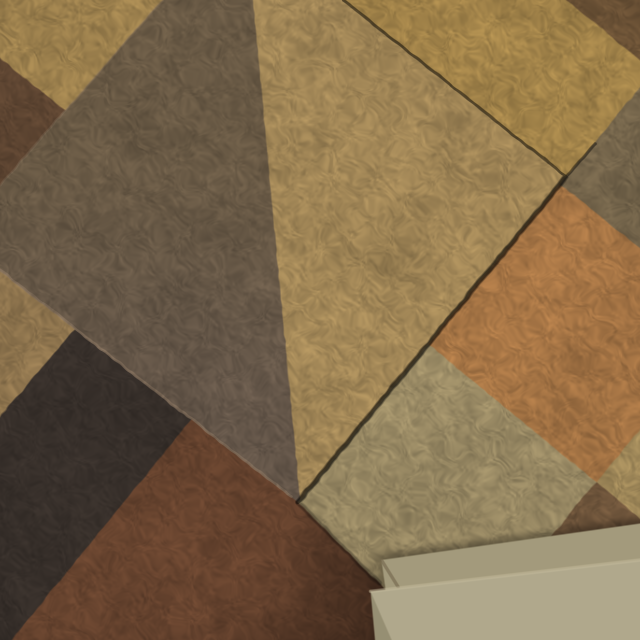
This texture is drawn by a three.js fragment shader. Its source:

```glsl
// Slanted carpet tiles in tan, grey, rust and orange, with a pale box edge at the lower right.
#define EDGE 0.0018
#define WOBBLE 0.0022
#define GRAIN 0.17
#define MOTTLE 0.08
#define SEAM_DARK 0.62
#define TAN vec3(0.625, 0.52, 0.335)
#define GREY vec3(0.405, 0.345, 0.265)
#define RUST vec3(0.40, 0.262, 0.18)
#define CREAM vec3(0.69, 0.66, 0.55)

varying vec2 vUv;

float hash(vec2 p) {
  return fract(sin(dot(p, vec2(127.1, 311.7))) * 43758.5453);
}

float noise(vec2 p) {
  vec2 i = floor(p), f = fract(p);
  f = f * f * (3.0 - 2.0 * f);
  return mix(mix(hash(i), hash(i + vec2(1.0, 0.0)), f.x),
             mix(hash(i + vec2(0.0, 1.0)), hash(i + vec2(1.0, 1.0)), f.x), f.y);
}

// Signed distance to the line a-b, positive on the left of its direction
float side(vec2 p, vec2 a, vec2 b) {
  vec2 d = normalize(b - a), q = p - a;
  return d.x * q.y - d.y * q.x;
}

float cover(float d) {
  return smoothstep(-EDGE, EDGE, d);
}

float leftOf(vec2 p, vec2 a, vec2 b) {
  return cover(side(p, a, b));
}

// Soft stroke along the segment a-b
float stroke(vec2 p, vec2 a, vec2 b, float width) {
  vec2 q = p - a, d = b - a;
  float dist = length(q - d * clamp(dot(q, d) / dot(d, d), 0.0, 1.0));
  return 1.0 - smoothstep(width * 0.3, width, dist);
}

// Short curly fibres whose direction drifts over the carpet
float fibres(vec2 p) {
  vec2 bend = vec2(noise(p * 45.0), noise(p * 45.0 + 19.0)) * 0.02;
  vec2 q = p + bend;
  float slanted = noise(vec2(q.x + q.y, (q.y - q.x) * 0.5) * 125.0);
  return 0.6 * slanted + 0.4 * noise(q * 210.0 + 7.0) - 0.5;
}

vec3 carpet(vec2 p) {
  vec2 rightCorner = vec2(0.885, 0.724), lowCorner = vec2(0.465, 0.215);

  // Large central tile split by a steep diagonal
  vec3 greyHalf = mix(vec3(0.39, 0.335, 0.285), GREY, smoothstep(0.3, 0.8, p.y));
  vec3 col = mix(greyHalf, TAN, leftOf(p, vec2(0.469, 0.219), vec2(0.395, 1.0)) < 0.0 ? 0.0
    : leftOf(p, vec2(0.395, 1.0), vec2(0.469, 0.219)));

  // Upper left neighbours
  vec3 upperLeft = mix(vec3(0.61, 0.50, 0.30), vec3(0.36, 0.265, 0.19),
    leftOf(p, vec2(0.098, 0.831), vec2(0.0, 0.909)));
  col = mix(col, upperLeft, leftOf(p, vec2(0.0, 0.711), vec2(0.254, 1.0)));

  // Upper right neighbours
  vec3 upperRight = mix(vec3(0.63, 0.51, 0.285), vec3(0.42, 0.32, 0.21),
    leftOf(p, vec2(0.885, 1.0), vec2(1.0, 0.906)));
  col = mix(col, upperRight, leftOf(p, vec2(0.536, 1.0), rightCorner));

  // Checkered tiles on the right
  float row = leftOf(p, vec2(0.931, 0.247), vec2(0.680, 0.453));
  float column = leftOf(p, vec2(1.0, 0.329), vec2(0.870, 0.173));
  vec3 checks = mix(mix(vec3(0.64, 0.45, 0.265), vec3(0.59, 0.53, 0.385), row),
                    mix(vec3(0.61, 0.52, 0.34), vec3(0.43, 0.33, 0.23), row), column);
  checks = mix(vec3(0.45, 0.39, 0.29), checks, leftOf(p, vec2(1.0, 0.612), vec2(0.898, 0.694)));
  col = mix(col, checks, leftOf(p, rightCorner, lowCorner));

  // Lower left stripes
  vec3 rust = mix(RUST, RUST * 0.68, smoothstep(0.28, 0.58, p.x - p.y * 0.6));
  vec3 stripes = mix(vec3(0.55, 0.45, 0.30), vec3(0.215, 0.185, 0.165),
    leftOf(p, vec2(0.111, 0.479), vec2(0.0, 0.349)));
  stripes = mix(stripes, rust, leftOf(p, vec2(0.286, 0.329), vec2(0.026, 0.01)));
  float below = min(side(p, lowCorner, vec2(0.0, 0.577)), side(p, vec2(0.592, 0.089), lowCorner));
  col = mix(col, stripes, cover(below));

  // Seams between tiles
  float dark = 0.8 * stroke(p, vec2(0.536, 1.0), rightCorner, 0.0035);
  dark = max(dark, stroke(p, rightCorner, lowCorner, 0.0058));
  dark = max(dark, 0.7 * stroke(p, rightCorner, vec2(0.93, 0.776), 0.004));
  dark = max(dark, 0.5 * stroke(p, lowCorner, vec2(0.592, 0.089), 0.006));
  col *= 1.0 - SEAM_DARK * dark;
  float light = stroke(p, vec2(0.0, 0.578), vec2(0.455, 0.224), 0.0032);
  light = max(light, 0.45 * stroke(p, vec2(0.0, 0.711), vec2(0.254, 1.0), 0.003));
  return mix(col, vec3(0.53, 0.45, 0.37), 0.6 * light);
}

// Pale box: a back strip, a front panel and a narrow side face
vec3 addBox(vec3 col, vec2 p) {
  vec2 tip = vec2(0.579, 0.076), back = vec2(0.596, 0.125), rimEnd = vec2(1.0, 0.125);
  float top = side(p, vec2(1.0, 0.182), back);
  float strip = cover(min(top, side(p, back, vec2(0.602, 0.082))));
  float front = cover(min(side(p, rimEnd, tip), side(p, tip, vec2(0.586, 0.0))));
  col *= 1.0 - 0.3 * smoothstep(-0.018, 0.0, top) * smoothstep(0.57, 0.61, p.x);
  col = mix(col, vec3(0.64, 0.605, 0.485), strip);
  col = mix(col, vec3(0.44, 0.39, 0.29), 0.6 * stroke(p, back, vec2(0.622, 0.083), 0.004));
  vec3 panel = mix(vec3(0.59, 0.56, 0.45), CREAM, leftOf(p, tip, vec2(0.612, 0.0)));
  col = mix(col, panel, front);
  return mix(col, vec3(0.77, 0.73, 0.61), 0.5 * stroke(p, tip, rimEnd, 0.004));
}

void main() {
  vec2 jitter = vec2(noise(vUv * 90.0), noise(vUv * 90.0 + 31.0)) - 0.5;
  vec3 col = carpet(vUv + WOBBLE * jitter);
  float mottle = noise(vUv * 14.0) + noise(vUv * 38.0) - 1.0;
  col *= 1.0 + GRAIN * fibres(vUv) * 1.6 + MOTTLE * mottle;
  gl_FragColor = vec4(addBox(col, vUv), 1.0);
}
```
